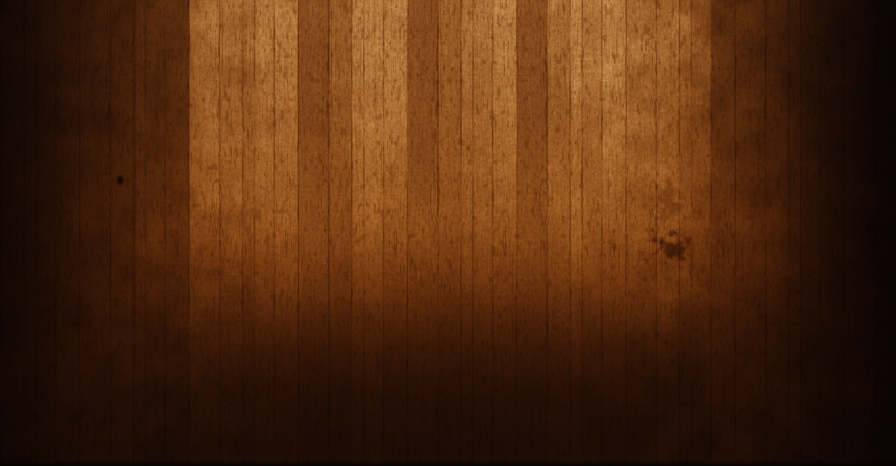
Reproduce this texture procedurally as a Shadertoy shader.

```glsl
// Dark varnished wood panelling under a warm light falling from the top.
// Planks repeat in equal panels; a single light level, shaped by soft ramps,
// grain noise, ring figures and stains, is turned into colour by one wood ramp.
const float PANEL_START = 0.211;   // left edge of panel zero
const float PANEL_WIDTH = 0.1219;
const float JOINTS[5] = float[5](0.0, 0.28, 0.49, 0.60, 0.78);

float hash(vec2 p) {
    vec3 q = fract(vec3(p.xyx) * 0.1031);
    q += dot(q, q.yzx + 33.33);
    return fract((q.x + q.y) * q.z);
}

float valueNoise(vec2 p) {
    vec2 cell = floor(p), f = fract(p);
    f = f * f * (3.0 - 2.0 * f);
    float low = mix(hash(cell), hash(cell + vec2(1, 0)), f.x);
    float high = mix(hash(cell + vec2(0, 1)), hash(cell + vec2(1, 1)), f.x);
    return mix(low, high, f.y);
}

float fbm(vec2 p) {
    float sum = 0.0;
    for (float amp = 0.53; amp > 0.05; amp *= 0.5) {
        sum += amp * valueNoise(p);
        p = p * 2.03 + 17.3;
    }
    return sum;
}

float edge(float at, float x, float soft) {
    return smoothstep(at - soft, at + soft, x);
}

// Red level of the lit wall; p.x runs right and p.y runs down, both 0 to 1.
float wallLight(vec2 p, float soft) {
    float across = smoothstep(-0.02, 0.33, p.x) * (1.0 - smoothstep(0.69, 0.99, p.x));
    float fade = 0.75 * smoothstep(0.15, 0.65, p.y);   // panel steps melt downward
    across *= mix(mix(0.58, 1.0, fade), 1.0, edge(PANEL_START, p.x, soft));
    across *= mix(0.72, 1.0, edge(0.152, p.x, soft));
    across *= mix(1.0, mix(0.56, 0.9, fade), edge(0.794, p.x, soft));
    float down = (1.0 - smoothstep(0.43, 0.88, p.y)) * (1.0 - 0.34 * p.y);
    float ambient = smoothstep(-0.12, 0.17, p.x) * (1.0 - smoothstep(0.79, 1.08, p.x));
    ambient *= 1.0 - 0.25 * smoothstep(0.80, 1.0, p.y);
    return 0.025 + 0.122 * ambient + 0.52 * across * down;
}

// Tone of the plank at f within a panel, with faint broken joints.
float plankTone(float f, float panel, float y, float soft) {
    float tone = 1.0, seam = 0.0;
    for (int i = 0; i < 5; i++) {
        float id = float(i);
        float shade = 0.93 + 0.13 * hash(vec2(id + 3.0, panel + 9.0));
        tone = mix(tone, shade, edge(JOINTS[i], f, soft));
        float gap = abs(fract(f - JOINTS[i] + 0.5) - 0.5);
        float depth = 0.04 + 0.22 * valueNoise(vec2(id * 7.0 + panel * 3.0, y * 14.0));
        seam = max(seam, depth * (1.0 - smoothstep(0.002, 0.005 + soft, gap)));
    }
    return tone * (1.0 - seam);
}

// The middle panels start with redder, darker planks.
float panelShade(float f, float panel, float y, float soft) {
    float middle = step(0.5, panel) * step(panel, 3.5);
    float shade = mix(0.77, 0.90, edge(JOINTS[1], f, soft));
    shade += 0.10 * edge(JOINTS[2], f, soft) + 0.06 * edge(JOINTS[4], f, soft);
    return mix(1.0, shade, middle * mix(1.0, 0.2, smoothstep(0.15, 0.65, y)));
}

// Long nested ovals around a centre; returns line darkness.
float ringFigure(vec2 p, vec2 centre, vec2 size, float wobble) {
    float d = length((p - centre) / size) + 0.9 * wobble;
    return smoothstep(0.5, 1.0, cos(d * 15.0)) * (1.0 - smoothstep(0.8, 1.7, d));
}

// Brightness factor from fibres, fine grit, short dark pores and figure lines.
float woodGrain(vec2 p, float f, float panel) {
    vec2 local = vec2(f, p.y);
    float bend = valueNoise(vec2(f * 9.0, p.y * 12.0));
    float fibre = fbm(vec2(f * 80.0 + bend * 4.0, p.y * 9.0 + panel * 3.0)) - 0.5;
    float grit = valueNoise(p * vec2(560.0, 260.0)) - 0.5;
    float pores = smoothstep(0.62, 0.95, valueNoise(p * vec2(430.0, 75.0)));
    float swirl = fbm(vec2(f * 6.0, p.y * 5.0 + 2.0));
    float lines = 0.45 * smoothstep(0.6, 1.0, cos(swirl * 70.0)) * bend;
    lines += ringFigure(local, vec2(0.89, 0.51), vec2(0.085, 0.12), bend);
    lines += ringFigure(local, vec2(0.25, 0.48), vec2(0.07, 0.16), bend);
    lines += ringFigure(local, vec2(0.27, 0.13), vec2(0.06, 0.20), bend);
    return 1.03 + 0.14 * fibre + 0.13 * grit - 0.13 * pores - 0.15 * lines;
}

float blot(vec2 p, vec2 centre, vec2 size, float rough) {
    float d = length((p - centre) / size) + (rough - 0.5) * 2.2;
    return 1.0 - smoothstep(0.1, 1.2, d);
}

// Warm wood ramp from red brown to tan; warmth deepens the orange.
vec3 woodColour(float r, float warmth) {
    float g = r * (0.41 + 0.50 * r * r) * (1.03 - 0.07 * warmth);
    float b = r * (0.10 + 0.65 * r * r * r) * (1.05 - 0.25 * warmth) + 0.006;
    return vec3(r, g, b);
}

void mainImage(out vec4 fragColor, in vec2 fragCoord) {
    vec2 p = vec2(0, 1) + vec2(1, -1) * fragCoord / iResolution.xy;
    float soft = 0.8 / iResolution.x, panelSoft = soft / PANEL_WIDTH;
    float along = (p.x - PANEL_START) / PANEL_WIDTH;
    float panel = floor(along), f = fract(along);
    // Light and planks
    float level = wallLight(p, soft) * plankTone(f, panel, p.y, panelSoft);
    level *= panelShade(f, panel, p.y, panelSoft) * woodGrain(p, f, panel);
    // Cloudy wear, strongest toward the sides
    float side = smoothstep(0.12, 0.32, abs(p.x - 0.48));
    level *= 1.0 + (fbm(p * vec2(34.0, 19.0)) - 0.5) * mix(0.12, 0.42, side);
    // Stains
    float rough = fbm(p * vec2(130.0, 68.0));
    level *= 1.0 - 0.45 * blot(p, vec2(0.748, 0.53), vec2(0.025, 0.028), rough);
    level *= 1.0 - 0.20 * blot(p, vec2(0.749, 0.45), vec2(0.014, 0.06), rough);
    level *= 1.0 - 0.75 * blot(p, vec2(0.134, 0.387), vec2(0.005, 0.013), 0.5);
    level *= 1.0 - 0.6 * smoothstep(0.985, 1.0, p.y);
    fragColor = vec4(woodColour(clamp(level, 0.0, 0.85), smoothstep(0.05, 0.6, p.y)), 1.0);
}
```
